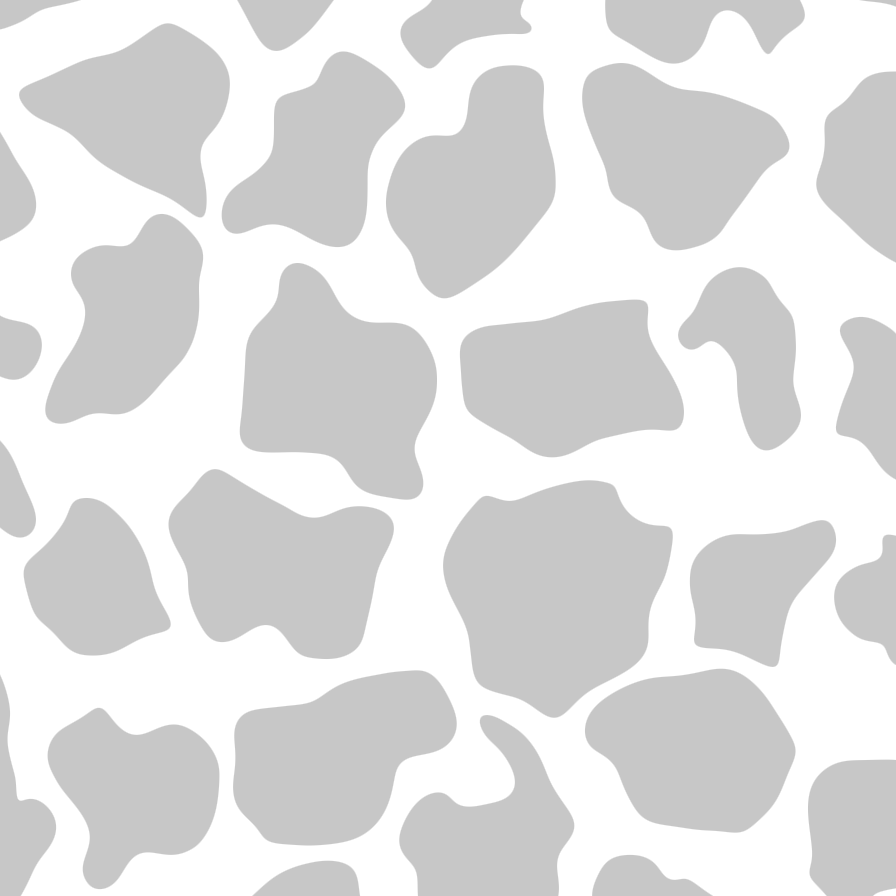
Reproduce this pattern procedurally as a Shadertoy shader.

```glsl
// Cow-hide print: soft, lobed grey patches separated by white channels.

const vec3  GROUND     = vec3(1.0);
const vec3  PATCH      = vec3(0.78);
const float CELLS      = 4.3;    // patches across the canvas
const float JITTER     = 0.8;    // scatter of patch centres, 0 = grid
const float HALF_GAP   = 0.105;  // typical half channel width, in cells
const float GAP_VARY   = 2.3;    // how strongly bays cut into the patches
const float ROUNDING   = 0.06;   // softness of the patch corners, in cells
const float WARP       = 0.36;   // bending of the outlines, in cells
const float LOBE_FREQ  = 2.1;    // lobes per cell
const vec2  SEED       = vec2(17.0, 41.0);

// Sine-free hash: lattice point to two values in 0..1
vec2 hash22(vec2 p) {
    vec3 q = fract(p.xyx * vec3(0.1031, 0.1030, 0.0973));
    q += dot(q, q.yzx + 33.33);
    return fract((q.xx + q.yz) * q.zy);
}

float cornerSlope(vec2 cell, vec2 corner, vec2 f) {
    return dot(hash22(cell + corner) * 2.0 - 1.0, f - corner);
}

// Gradient noise with quintic blending, for smooth outlines
float gradientNoise(vec2 p) {
    vec2 i = floor(p), f = fract(p);
    vec2 u = f * f * f * (f * (f * 6.0 - 15.0) + 10.0);
    float low  = mix(cornerSlope(i, vec2(0, 0), f), cornerSlope(i, vec2(1, 0), f), u.x);
    float high = mix(cornerSlope(i, vec2(0, 1), f), cornerSlope(i, vec2(1, 1), f), u.x);
    return mix(low, high, u.y);
}

// Patch centre of a cell
vec2 site(vec2 cell) {
    return cell + 0.5 + JITTER * (hash22(cell + SEED) - 0.5);
}

// Distance to the cell border, with the corners rounded by a smooth minimum
float borderDistance(vec2 p) {
    vec2 home = floor(p), nearestCell = home, toNearest = vec2(9.0);
    for (int y = -1; y <= 1; y++)
    for (int x = -1; x <= 1; x++) {
        vec2 cell = home + vec2(x, y);
        vec2 r = site(cell) - p;
        if (dot(r, r) < dot(toNearest, toNearest)) {
            toNearest = r;
            nearestCell = cell;
        }
    }
    float sum = 0.0;
    for (int y = -2; y <= 2; y++)
    for (int x = -2; x <= 2; x++) {
        if (x == 0 && y == 0) continue;
        vec2 r = site(nearestCell + vec2(x, y)) - p;
        float d = dot(0.5 * (r + toNearest), normalize(r - toNearest));
        sum += exp(-d / ROUNDING);
    }
    return -ROUNDING * log(sum);
}

void mainImage(out vec4 fragColor, in vec2 fragCoord) {
    vec2 p = fragCoord / min(iResolution.x, iResolution.y) * CELLS + SEED;

    // Bend the cells, then vary the channel width to form lobes and bays
    vec2 q = p * LOBE_FREQ;
    vec2 bend = vec2(gradientNoise(q + 31.7), gradientNoise(q + 73.2));
    float gap = HALF_GAP * exp(GAP_VARY * gradientNoise(q + 117.4));
    float inside = borderDistance(p + WARP * bend) - gap;

    // Crisp edge, about one pixel wide
    float edge = max(fwidth(inside), 1e-5);
    float coverage = clamp(inside / edge + 0.5, 0.0, 1.0);
    fragColor = vec4(mix(GROUND, PATCH, coverage), 1.0);
}
```
